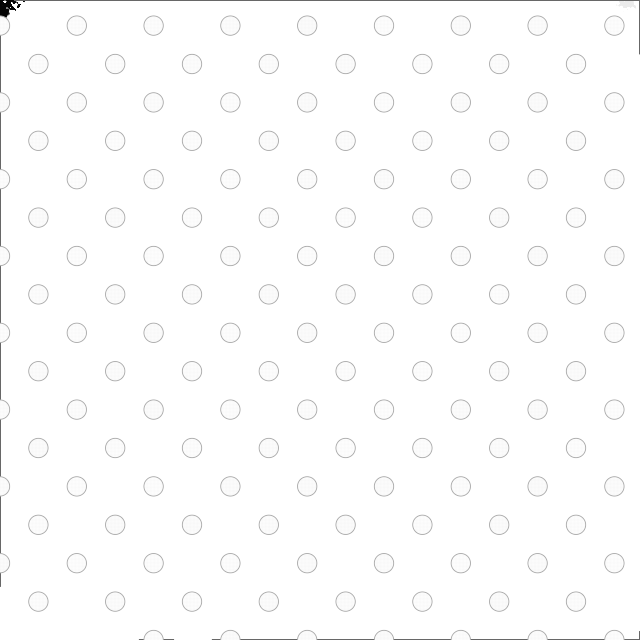
Write a three.js fragment shader that draws this pattern.

```glsl
// Staggered rows of thin grey outlined discs on white, with a faint woven tint
// inside each disc. A diagonal lattice finds the nearest centre; broken border
// lines and a noisy ink stain in the corner add wear along the canvas edges.

varying vec2 vUv;

const float STEP = 0.06;         // half the spacing of discs in a row
const float RADIUS = 0.0151;
const float RING_HALF = 0.0007;
const float BORDER_HALF = 0.001;
const float SOFT = 0.001;        // edge smoothing
const vec3 PAPER = vec3(1.0);
const vec3 RING = vec3(0.67);
const vec3 BORDER = vec3(0.3);
const vec3 INK = vec3(0.02);
const vec3 SMUDGE = vec3(0.92);

float hash(vec2 p) {
  return fract(sin(dot(p, vec2(127.1, 311.7))) * 43758.5);
}

vec2 gradient(vec2 cell) {
  float angle = 6.2832 * hash(cell);
  return vec2(cos(angle), sin(angle));
}

float gradientNoise(vec2 p) {
  vec2 i = floor(p), f = fract(p);
  vec2 u = f * f * (3.0 - 2.0 * f);
  vec2 e = vec2(1.0, 0.0);
  float low = mix(dot(gradient(i), f), dot(gradient(i + e.xy), f - e.xy), u.x);
  float high = mix(dot(gradient(i + e.yx), f - e.yx),
                   dot(gradient(i + e.xx), f - e.xx), u.x);
  return mix(low, high, u.y);
}

// Coverage of a shape from its signed distance
float cover(float d) {
  return 1.0 - smoothstep(-SOFT, SOFT, d);
}

float stroke(float d, float halfWidth) {
  return cover(abs(d) - halfWidth);
}

float between(float x, float start, float end) {
  return cover(start - x) * cover(x - end);
}

// Nearest centre of the staggered grid
vec2 nearestCentre(vec2 p, float spacing) {
  vec2 k = floor(vec2(p.x + p.y, p.x - p.y) / (2.0 * spacing) + 0.5);
  return spacing * vec2(k.x + k.y, k.x - k.y);
}

// Faint diagonal weave, slightly different in each disc
vec3 discTint(vec2 p, vec2 centre) {
  vec2 w = sin(vec2(p.x + p.y, p.x - p.y) * 560.0);
  float shade = 0.978 + 0.008 * hash(floor(centre / STEP + 0.5));
  return vec3(shade + 0.008 * w.x * w.y);
}

// Border lines with worn-away stretches
float borderLines(vec2 p) {
  float inset = 0.0003;
  float left = stroke(p.x - inset, BORDER_HALF) * between(p.y, 0.083, 1.1);
  float top = stroke(1.0 - p.y - inset, BORDER_HALF);
  float right = stroke(1.0 - p.x - inset, BORDER_HALF)
    * max(between(p.y, 0.915, 1.1), between(p.y, -0.1, 0.014));
  float bottom = stroke(p.y - inset, BORDER_HALF)
    * max(between(p.x, 0.217, 0.272), between(p.x, 0.331, 1.1));
  return max(max(left, top), max(right, bottom));
}

// Elliptical blot whose rim is broken up by noise
float blot(vec2 p, vec2 centre, vec2 size, float roughness) {
  float d = length((p - centre) / size) - 1.0;
  d += roughness * gradientNoise(p * 190.0);
  return 1.0 - smoothstep(-0.12, 0.12, d);
}

void main() {
  vec2 p = vUv;
  vec3 color = mix(PAPER, BORDER, borderLines(p));

  // Corner wear
  float stain = max(blot(p, vec2(0.0, 0.982), vec2(0.015, 0.012), 0.5),
                    blot(p, vec2(0.009, 0.995), vec2(0.016, 0.009), 2.6));
  color = mix(color, INK, stain);
  float smudge = blot(p, vec2(0.98, 0.994), vec2(0.012, 0.008), 1.2);
  color = mix(color, min(color, SMUDGE), smudge);

  // Discs, absent at the worn lower left corner
  vec2 centre = nearestCentre(p, STEP);
  float present = 1.0 - step(centre.y, 0.5 * STEP) * step(centre.x, 3.0 * STEP);
  float d = length(p - centre) - RADIUS;
  color = mix(color, discTint(p, centre), present * cover(d));
  color = mix(color, RING, present * stroke(d, RING_HALF));

  gl_FragColor = vec4(color, 1.0);
}
```
